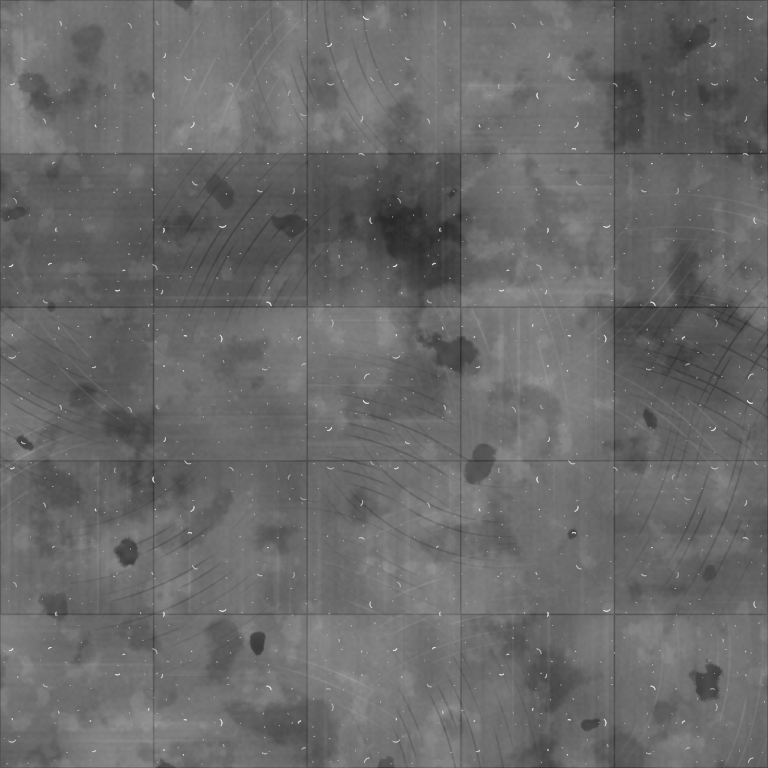
A WebGL 2 fragment shader for this texture:

```glsl
#version 300 es
precision highp float;

uniform vec2 u_resolution;
out vec4 fragColor;

#define TILES 5.0
#define BASE_TONE 0.405
#define TILE_CONTRAST 0.085
#define CLOUD_CONTRAST 0.26
#define SEAM_WIDTH 0.0013
#define SEAM_DARKNESS 0.12
#define STAIN_CELLS 6.0
#define STAIN_CHANCE 0.55
#define FLECK_CELLS 11.0
#define FLECK_TONE 0.86
#define SCRATCH_FAMILIES 10
#define SCRATCH_DARKNESS 0.075

float hash(vec2 p) {
    vec3 q = fract(p.xyx * 0.1031);
    q += dot(q, q.yzx + 33.33);
    return fract((q.x + q.y) * q.z);
}

vec2 hash2(vec2 p) {
    return vec2(hash(p + 17.3), hash(p + 71.9));
}

float noise(vec2 p) {
    vec2 cell = floor(p), f = fract(p);
    f = f * f * (3.0 - 2.0 * f);
    float low = mix(hash(cell), hash(cell + vec2(1, 0)), f.x);
    float high = mix(hash(cell + vec2(0, 1)), hash(cell + 1.0), f.x);
    return mix(low, high, f.y);
}

float fbm(vec2 p) {
    float sum = 0.0, amplitude = 0.5;
    for (int i = 0; i < 5; i++) {
        sum += amplitude * noise(p);
        p = mat2(1.6, 1.2, -1.2, 1.6) * p + 9.7;
        amplitude *= 0.5;
    }
    return sum / 0.97;
}

mat2 rotation(float a) {
    return mat2(cos(a), sin(a), -sin(a), cos(a));
}

// Brushed grain, running up or across each tile
float grain(vec2 p, vec2 tile) {
    vec2 g = hash(tile + 40.0) < 0.65 ? p : p.yx;
    g += hash2(tile) * 20.0;
    float broad = noise(g * vec2(38.0, 3.0)) - 0.5;
    float fine = noise(g * vec2(210.0, 5.0)) - 0.5;
    float bright = smoothstep(0.82, 0.97, noise(g * vec2(130.0, 2.0)));
    return broad * 0.045 + fine * 0.022 + bright * 0.03;
}

// Families of broken concentric arcs
float scratches(vec2 p, float seed, float spacing, float pixel) {
    float sum = 0.0;
    for (int i = 0; i < SCRATCH_FAMILIES; i++) {
        vec2 key = vec2(float(i) * 3.7, seed);
        vec2 d = p - hash2(key);
        float a = 6.2832 * hash(key + 5.0), radius = mix(0.2, 0.6, hash(key + 8.0));
        vec2 axis = vec2(cos(a), sin(a));
        float along = dot(d, vec2(-axis.y, axis.x));
        float ring = length(d - axis * radius) * spacing;
        float id = floor(ring);
        float offset = mix(0.25, 0.75, hash(vec2(id, seed + 2.0)));
        float dist = abs(fract(ring) - offset) / spacing;
        float line = 1.0 - smoothstep(0.0003, 0.0009 + pixel, dist);
        float broken = smoothstep(0.4, 0.7, noise(vec2(along * 14.0 + id * 5.3, id + seed)));
        sum += line * broken * exp(-dot(d, d) * 90.0);
    }
    return min(sum, 1.0);
}

// Ragged dark stains, one per chosen cell
float stains(vec2 p) {
    vec2 home = floor(p * STAIN_CELLS);
    float ragged = fbm(p * 48.0) - 0.5, cover = 0.0;
    for (int y = -1; y <= 1; y++)
    for (int x = -1; x <= 1; x++) {
        vec2 cell = home + vec2(x, y);
        vec2 d = p - (cell + hash2(cell + 3.0)) / STAIN_CELLS;
        d = rotation(3.1416 * hash(cell + 6.0)) * d;
        float size = mix(0.009, 0.028, pow(hash(cell + 9.0), 2.0));
        float dist = length(d * vec2(0.8, 1.25)) / size + ragged * 2.2;
        float strength = step(hash(cell + 12.0), STAIN_CHANCE) * mix(0.5, 1.0, hash(cell + 15.0));
        cover = max(cover, strength * (1.0 - smoothstep(0.65, 1.15, dist)));
    }
    return cover;
}

// Pale chips whose layout recurs on each half of the canvas
float flecks(vec2 p, float cells, float chance, float reach, float width, float pixel) {
    vec2 q = fract(p * 2.0) * cells, cell = floor(q);
    vec2 d = (fract(q) - mix(vec2(0.25), vec2(0.75), hash2(cell + cells))) * 0.5 / cells;
    d = rotation(6.2832 * hash(cell + 21.0)) * d;
    float span = reach * hash(cell + 24.0);
    d.y += d.x * d.x * 90.0;
    d.x -= clamp(d.x, -span, span);
    float chip = 1.0 - smoothstep(width - 0.5 * pixel, width + 0.5 * pixel, length(d));
    return chip * step(hash(cell + 27.0), chance) * mix(0.45, 1.0, hash(cell + 30.0));
}

void main() {
    vec2 p = gl_FragCoord.xy / u_resolution.y;
    float pixel = 1.0 / u_resolution.y;
    vec2 tile = floor(p * TILES);

    // Tile tones, grain and mottling
    float tone = BASE_TONE + (hash(tile + 2.0) - 0.5) * TILE_CONTRAST + grain(p, tile);
    tone += (fbm(p * 7.0) - 0.5) * CLOUD_CONTRAST;
    tone -= 0.075 * smoothstep(0.56, 0.72, fbm(p * 17.0 + 31.0));
    tone += 0.05 * smoothstep(0.57, 0.75, fbm(p * 34.0 + 63.0));
    tone += (noise(p * 240.0) - 0.5) * 0.025;

    // Scratches and stains
    tone -= SCRATCH_DARKNESS * scratches(p, 4.0, 65.0, pixel);
    tone += 0.05 * scratches(p, 19.0, 48.0, pixel);
    tone = mix(tone, 0.18 + 0.08 * noise(p * 90.0), 0.85 * stains(p));

    // Worn seams
    vec2 edge = abs(fract(p * TILES + 0.5) - 0.5) / TILES;
    float seam = 1.0 - smoothstep(0.0, SEAM_WIDTH + 0.5 * pixel, min(edge.x, edge.y));
    tone -= SEAM_DARKNESS * seam * mix(0.45, 1.0, noise(p * 12.0));

    // Chips and dust
    tone = mix(tone, FLECK_TONE, flecks(p, FLECK_CELLS, 0.65, 0.0042, 0.0009, pixel));
    tone = mix(tone, 0.68, flecks(p, 31.0, 0.28, 0.0008, 0.0007, pixel));

    fragColor = vec4(vec3(clamp(tone, 0.0, 1.0)), 1.0);
}
```
